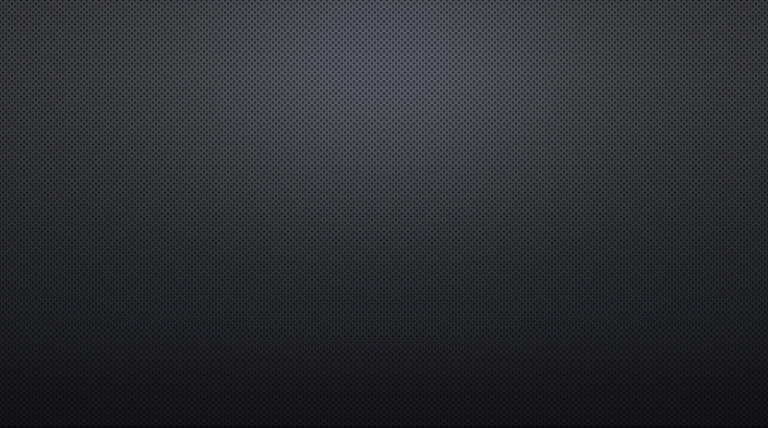
Give the GLSL for this texture, as a WebGL 2 fragment shader.

```glsl
#version 300 es
precision highp float;
// Dark perforated metal sheet lit by a soft cool glow from above.

uniform vec2 u_resolution;
out vec4 fragColor;

// Perforation, in units of the hole pitch
const float COLUMNS = 128.0;
const float ROW_PITCH = 0.5;
const float HOLE_RADIUS = 0.21;
const float HOLE_DARKNESS = 0.46;

// Sheet colours from bottom to top
const vec3 FLOOR_COLOR = vec3(0.092, 0.090, 0.112);
const vec3 LOW_COLOR = vec3(0.124, 0.140, 0.164);
const vec3 TOP_COLOR = vec3(0.236, 0.250, 0.268);

// Lights: a wide neutral pool and a tighter blue core
const vec2 POOL_CENTER = vec2(0.50, 0.80);
const vec2 POOL_SIZE = vec2(0.31, 0.38);
const vec3 POOL_COLOR = vec3(0.076, 0.076, 0.078);
const vec2 CORE_CENTER = vec2(0.50, 0.88);
const vec2 CORE_SIZE = vec2(0.20, 0.27);
const vec3 CORE_COLOR = vec3(0.030, 0.031, 0.060);
const float EDGE_SHADE = 0.10;

float glow(vec2 uv, vec2 center, vec2 size) {
    vec2 d = (uv - center) / size;
    return exp(-dot(d, d));
}

// Signed distance to the nearest hole in staggered rows
float holeDistance(vec2 p) {
    float row = floor(p.y / ROW_PITCH);
    float shift = 0.5 * mod(row, 2.0);
    vec2 cell = vec2(fract(p.x + shift) - 0.5, p.y - (row + 0.5) * ROW_PITCH);
    return length(cell) - HOLE_RADIUS;
}

vec3 sheetColor(vec2 uv) {
    vec3 color = mix(FLOOR_COLOR, LOW_COLOR, smoothstep(0.0, 0.28, uv.y));
    color = mix(color, TOP_COLOR, smoothstep(0.10, 0.90, uv.y));
    color += POOL_COLOR * glow(uv, POOL_CENTER, POOL_SIZE);
    color += CORE_COLOR * glow(uv, CORE_CENTER, CORE_SIZE);
    float side = abs(uv.x - 0.5) * 2.0;
    return color * (1.0 - EDGE_SHADE * side * side);
}

void main() {
    vec2 uv = gl_FragCoord.xy / u_resolution;
    vec2 p = gl_FragCoord.xy / u_resolution.x * COLUMNS;
    float blur = max(0.6 * COLUMNS / u_resolution.x, 0.06);

    // Holes darken the lit sheet
    float hole = 1.0 - smoothstep(-blur, blur, holeDistance(p));
    vec3 color = sheetColor(uv) * (1.0 - HOLE_DARKNESS * hole);

    // Thin dark rim along the bottom
    color *= mix(0.65, 1.0, smoothstep(0.0, 0.012, uv.y));

    fragColor = vec4(color, 1.0);
}
```
